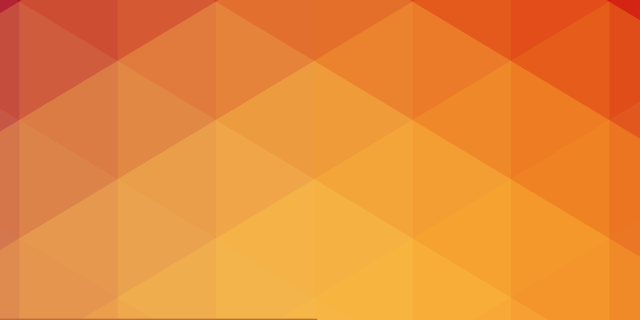
Reproduce this background procedurally as a Shadertoy shader.

```glsl
// A warm mosaic of flat triangles: amber at the bottom centre, red at the top corners.
// Vertical lines and two families of diagonals split the plane into facets, and
// smooth colour curves are sampled once per facet, by its row and centroid.

#define GRID_ORIGIN vec2(0.0599, 0.0052) // a lattice vertex, measured from the top left
#define CELL vec2(0.3073, 0.1849)        // column width and half the triangle height
#define GLOW_COLUMN 3.0                  // column coordinate of the warmest facets
#define FACET_CONTRAST 0.22              // sideways shift of the colour sample
#define RULE_HEIGHT 0.0045               // thin strip on the lower edge
#define RULE_END 0.992
#define RULE_COLOR vec3(0.72, 0.43, 0.24)
#define SAMPLES 3                        // antialiasing samples per axis

// Colour curves: column coordinate across, row counted downward from the top.
vec3 facetColor(float column, float row)
{
    float offset = abs(column - GLOW_COLUMN);
    float green = 0.44 + row * (0.105 - 0.0098 * row)
                - (0.037 - 0.002 * row) * pow(offset, 1.6);

    float redOffset = column - 4.0;
    float red = 0.90 + row * (0.025 - 0.0022 * row)
              - (0.0088 - 0.0007 * row) * redOffset * redOffset;

    float blueLeft = 0.20 + row * (0.044 - 0.0045 * row);
    float blueRight = 0.08 + 0.016 * row;
    float blue = mix(blueLeft, blueRight, smoothstep(1.5, 6.5, column));

    return vec3(red, green, blue);
}

// p is in units of the canvas height, with its origin at the lower left.
vec3 mosaic(vec2 p)
{
    if (p.y < RULE_HEIGHT && p.x < RULE_END) return RULE_COLOR;

    // Lattice coordinates, with y pointing down
    vec2 g = (vec2(p.x, 1.0 - p.y) - GRID_ORIGIN) / CELL;

    // Each diagonal crossed on the way down starts a new facet
    float column = floor(g.x);
    float row = floor(0.5 * (g.y - g.x)) + floor(0.5 * (g.y + g.x)) + 1.0;

    // Alternate facets point left and right, which moves their centroids
    float pointsRight = mod(column + row, 2.0);
    float centre = column + 0.5 + FACET_CONTRAST * (1.0 - 2.0 * pointsRight);
    return facetColor(centre, row);
}

void mainImage(out vec4 fragColor, in vec2 fragCoord)
{
    // Average a small grid of samples to smooth the edges
    vec3 color = vec3(0.0);
    for (int j = 0; j < SAMPLES; j++)
    for (int i = 0; i < SAMPLES; i++)
    {
        vec2 jitter = (vec2(i, j) + 0.5) / float(SAMPLES) - 0.5;
        color += mosaic((fragCoord + jitter) / iResolution.y);
    }
    fragColor = vec4(clamp(color / float(SAMPLES * SAMPLES), 0.0, 1.0), 1.0);
}
```
